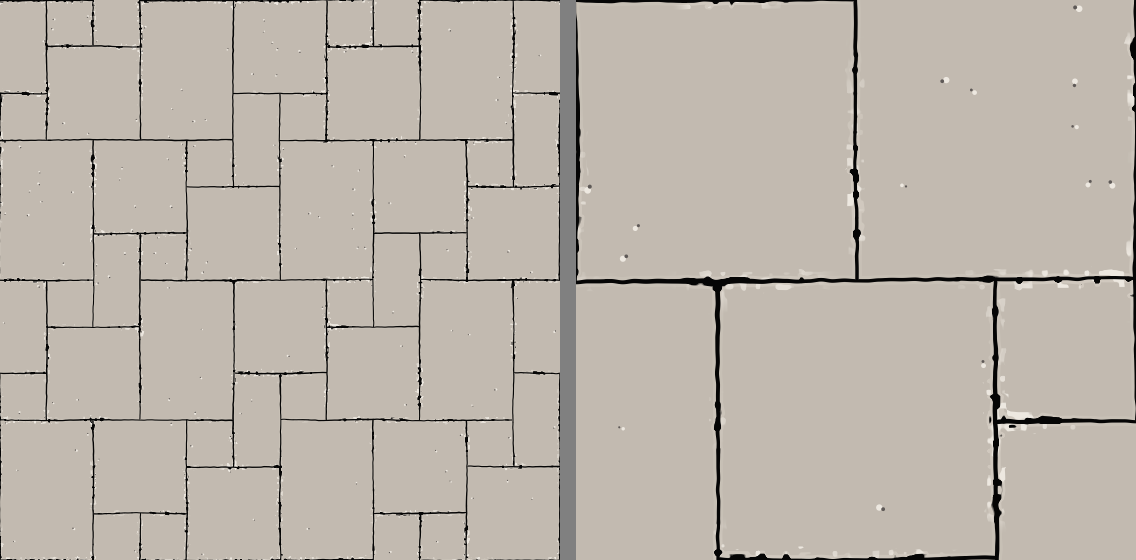
Left, the full canvas; right, a detail of the centre.
A WebGL 1 fragment shader for this texture:

```glsl
precision highp float;
// Stone paving in a repeating slab pattern: a 12 by 12 unit canvas holds bands three units
// tall, each a six unit run of slabs shifted by half a run from band to band.
// Thin black joints wobble and chip, with pale rims and scattered pits on the stone.
uniform vec2 u_resolution;

const float UNITS = 12.0;

float hash(vec2 p) {
  vec3 q = fract(vec3(p.xyx) * 0.1031);
  q += dot(q, q.yzx + 33.33);
  return fract((q.x + q.y) * q.z);
}

// Value noise with `freq` cells per unit, wrapping at the canvas edges
float noise(vec2 p, float freq, float seed) {
  p *= freq;
  vec2 i = floor(p), f = p - i;
  f = f * f * (3.0 - 2.0 * f);
  float period = UNITS * freq;
  vec2 a = mod(i, period) + seed, b = mod(i + 1.0, period) + seed;
  return mix(mix(hash(a), hash(vec2(b.x, a.y)), f.x),
             mix(hash(vec2(a.x, b.y)), hash(b), f.x), f.y);
}

// Slab under a point of the run: corner in xy, size in zw
vec4 slabAt(vec2 q) {
  if (q.x < 2.0) return vec4(0.0, 0.0, 2.0, 3.0);
  if (q.x < 4.0 && q.y < 2.0) return vec4(2.0, 0.0, 2.0, 2.0);
  if (q.x < 3.0) return vec4(2.0, 2.0, 1.0, 2.0);
  if (q.x < 4.0) return vec4(3.0, 2.0, 1.0, 1.0);
  if (q.y >= 1.0) return vec4(4.0, 1.0, 2.0, 2.0);
  if (q.x < 5.0) return vec4(4.0, 0.0, 1.0, 1.0);
  return vec4(5.0, -1.0, 1.0, 2.0);
}

// Distance from a point to the nearest joint
float jointDistance(vec2 p) {
  float band = floor(p.y / 3.0);
  vec2 q = vec2(mod(p.x + 3.0 + 3.0 * band, 6.0), p.y - 3.0 * band);
  vec4 slab = slabAt(q);
  vec2 toEdge = min(q - slab.xy, slab.xy + slab.zw - q);
  return min(toEdge.x, toEdge.y);
}

// Soft coverage of a shape from its signed distance
float cover(float d, float px) {
  return clamp(0.5 - d / px, 0.0, 1.0);
}

void main() {
  vec2 uv = gl_FragCoord.xy / u_resolution;
  vec2 p = vec2(uv.x, 1.0 - uv.y) * UNITS;
  float px = UNITS / min(u_resolution.x, u_resolution.y);

  // Joints drift slightly and have a fine tremble
  vec2 drift = vec2(noise(p, 1.0, 3.0), noise(p, 1.0, 57.0)) - 0.5;
  vec2 tremble = vec2(noise(p, 12.0, 11.0), noise(p, 12.0, 83.0)) - 0.5;
  float d = jointDistance(p + 0.03 * drift + 0.012 * tremble);

  // Wear comes in patches: worn joints are thicker and more ragged
  float wear = smoothstep(0.3, 0.8, noise(p, 2.0, 29.0));
  float bumps = smoothstep(0.55, 0.9, noise(p, 18.0, 41.0));
  float halfWidth = 0.011 + 0.007 * noise(p, 1.0, 71.0) + 0.03 * wear * bumps;

  vec3 stone = vec3(0.76, 0.73, 0.69);
  vec3 rim = vec3(0.82, 0.79, 0.75);
  vec3 chip = vec3(0.93, 0.91, 0.88);
  vec3 joint = vec3(0.02);
  vec3 color = stone;

  // Pale rim and chips beside the joints
  float beside = d - halfWidth;
  color = mix(color, rim, 0.9 * cover(beside - 0.022, px) * (0.4 + 0.6 * wear));
  float chips = smoothstep(0.66, 0.8, noise(p, 20.0, 17.0));
  color = mix(color, chip, chips * wear * cover(beside - 0.05, px));

  // Scattered pits: a pale fleck with a small dark shadow
  vec2 cell = floor(p * 4.0);
  vec2 id = mod(cell, 4.0 * UNITS);
  vec2 center = (cell + 0.25 + 0.5 * vec2(hash(id + 5.0), hash(id + 91.0))) / 4.0;
  float angle = 6.2832 * hash(id + 37.0);
  vec2 side = vec2(cos(angle), sin(angle));
  float cluster = noise(center, 1.0, 19.0);
  float present = step(hash(id + 63.0), 0.16 * cluster * cluster + 0.015);
  float radius = 0.012 + 0.012 * hash(id + 49.0);
  color = mix(color, chip, present * cover(length(p - center) - radius, px));
  color = mix(color, vec3(0.37, 0.35, 0.34),
              present * cover(length(p - center - 0.03 * side) - 0.6 * radius, px));

  color = mix(color, joint, cover(beside, px));
  gl_FragColor = vec4(color, 1.0);
}
```
